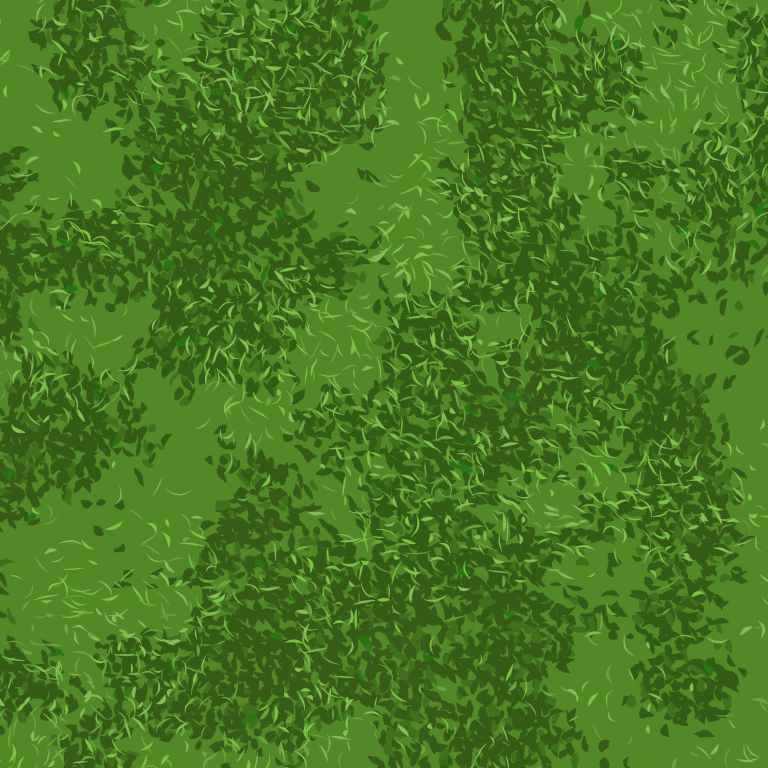
This texture is drawn by a Shadertoy shader. Its source:

```glsl
// Grass seen from above: ragged dark leaf clumps and thin bright blades on flat green.
#define LEAF_CELLS 60.0     // dark leaf grid cells across the canvas
#define LEAF_LAYERS 3
#define BLADE_CELLS 40.0    // bright blade grid cells across the canvas
#define BLADE_LAYERS 2
#define CLUMP_SCALE 9.0     // frequency of the leaf clumps
#define LEAN 2.05           // mean growing direction in radians
#define RAGGED 0.0042       // roughness of the leaf outlines
#define BASE_GREEN vec3(0.32, 0.535, 0.15)
#define DARK_GREEN vec3(0.195, 0.36, 0.082)
#define MID_GREEN vec3(0.25, 0.44, 0.11)
#define PALE_GREEN vec3(0.52, 0.74, 0.33)
#define VIVID_GREEN vec3(0.48, 0.77, 0.26)

vec4 hash4(vec2 p) {
    vec4 q = fract(p.xyxy * vec4(0.1031, 0.1030, 0.0973, 0.1099));
    q += dot(q, q.wzxy + 33.33);
    return fract((q.xxyz + q.yzzw) * q.zywx);
}

float noise(vec2 p) {
    vec2 i = floor(p), f = fract(p);
    f = f * f * (3.0 - 2.0 * f);
    float low = mix(hash4(i).x, hash4(i + vec2(1, 0)).x, f.x);
    float high = mix(hash4(i + vec2(0, 1)).x, hash4(i + vec2(1, 1)).x, f.x);
    return mix(low, high, f.y);
}

float clumps(vec2 p) {
    return 0.65 * noise(p) + 0.35 * noise(p * 2.3 + 17.0);
}

// Distance to a bent, tapering leaf; size holds half length and half width
float leafDistance(vec2 p, float angle, vec2 size, float bend) {
    float c = cos(angle), s = sin(angle);
    p = vec2(c * p.x + s * p.y, c * p.y - s * p.x);
    float t = p.x / size.x;
    p.y += bend * size.x * (t * t - 0.4);
    float width = size.y * (1.0 - 0.8 * min(t * t, 1.0));
    return max(abs(p.y) - width, abs(p.x) - size.x);
}

float growAngle(vec2 p, float jitter) {
    return LEAN + 2.2 * (noise(p * 4.0 + 70.0) - 0.5) + 2.3 * (jitter - 0.5);
}

float coverage(float d) {
    float soft = 0.75 / iResolution.y;
    return smoothstep(soft, -soft, d);
}

vec3 paintLeaves(vec3 color, vec2 p, float layer) {
    vec2 cell = floor(p * LEAF_CELLS);
    for (int y = -1; y <= 1; y++)
    for (int x = -1; x <= 1; x++) {
        vec2 id = cell + vec2(x, y);
        vec4 place = hash4(id + 83.0 * layer + 11.0);
        vec4 look = hash4(id + 83.0 * layer + 401.0);
        vec2 center = (id + place.xy) / LEAF_CELLS;
        float density = smoothstep(0.30, 0.68, clumps(center * CLUMP_SCALE));
        if (place.z > density) continue;
        vec2 size = vec2(mix(0.006, 0.013, look.x), mix(0.003, 0.006, look.y));
        float d = leafDistance(p - center, growAngle(center, place.w), size, look.z - 0.5);
        vec3 olive = vec3(0.025, -0.004, 0.012) * noise(center * 6.0 + 30.0);
        vec3 tint = look.w < 0.14 ? MID_GREEN : DARK_GREEN + olive;
        if (look.w > 0.985) tint = vec3(0.16, 0.46, 0.08);
        color = mix(color, tint, coverage(d));
    }
    return color;
}

vec3 paintBlades(vec3 color, vec2 p, float layer) {
    vec2 cell = floor(p * BLADE_CELLS);
    for (int y = -1; y <= 1; y++)
    for (int x = -1; x <= 1; x++) {
        vec2 id = cell + vec2(x, y);
        vec4 place = hash4(id + 59.0 * layer + 907.0);
        vec4 look = hash4(id + 59.0 * layer + 1301.0);
        vec2 center = (id + place.xy) / BLADE_CELLS;
        float density = smoothstep(0.28, 0.75, clumps(center * 5.5 + 50.0));
        if (place.z > density) continue;
        // Squaring keeps most blades thin and leaves a few broad ones
        float broad = look.y * look.y;
        vec2 size = vec2(mix(0.006, 0.017, look.x), mix(0.0009, 0.0028, broad));
        size.x *= 1.0 - 0.4 * broad;
        float d = leafDistance(p - center, growAngle(center, place.w), size, 0.9 * (look.z - 0.5));
        vec3 tint = look.w < 0.35 ? mix(BASE_GREEN, PALE_GREEN, 0.5) : PALE_GREEN;
        if (look.w > 0.76) tint = VIVID_GREEN;
        color = mix(color, tint, coverage(d));
    }
    return color;
}

void mainImage(out vec4 fragColor, in vec2 fragCoord) {
    vec2 p = fragCoord / iResolution.y;
    vec2 wobble = vec2(noise(p * 115.0), noise(p * 115.0 + 40.0)) - 0.5;

    vec3 color = BASE_GREEN;
    for (int i = 0; i < LEAF_LAYERS; i++)
        color = paintLeaves(color, p + RAGGED * wobble, float(i));
    for (int i = 0; i < BLADE_LAYERS; i++)
        color = paintBlades(color, p + 0.3 * RAGGED * wobble, float(i));

    fragColor = vec4(color, 1.0);
}
```
